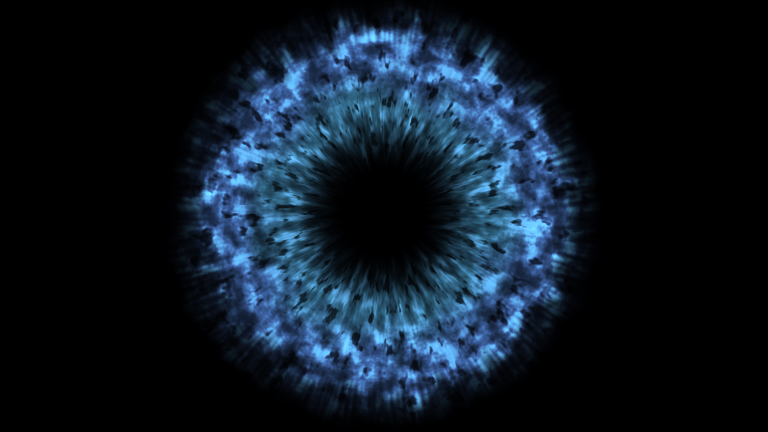
A WebGL 2 fragment shader for this background:

```glsl
#version 300 es
precision highp float;

uniform vec2 u_resolution;
out vec4 outColor;

const float TAU = 6.2831853;
const vec2 CENTER = vec2(0.0, 0.008);
const vec3 TEAL = vec3(0.26, 0.54, 0.70);
const vec3 BLUE = vec3(0.31, 0.50, 0.82);
const vec3 HIGHLIGHT = vec3(0.36, 0.67, 0.90);

// Unit gradient for a lattice cell
vec2 gradient(vec2 cell, float seed) {
  uvec2 q = uvec2(ivec2(cell) + 4096);
  uint h = q.x * 1597334673u ^ q.y * 3812015801u ^ uint(seed) * 2798796415u;
  h = (h ^ (h >> 15)) * 2246822519u;
  h ^= h >> 13;
  float angle = float(h & 65535u) / 65536.0 * TAU;
  return vec2(cos(angle), sin(angle));
}

float corner(vec2 cell, vec2 offset, vec2 f, float period, float seed) {
  vec2 wrapped = vec2(mod(cell.x + offset.x, period), cell.y + offset.y);
  return dot(gradient(wrapped, seed), f - offset);
}

// Gradient noise that repeats along x, so the ring has no seam
float ringNoise(vec2 p, float period, float seed) {
  vec2 cell = floor(p);
  vec2 f = p - cell;
  vec2 w = f * f * f * (f * (f * 6.0 - 15.0) + 10.0);
  float low = mix(corner(cell, vec2(0, 0), f, period, seed),
                  corner(cell, vec2(1, 0), f, period, seed), w.x);
  float high = mix(corner(cell, vec2(0, 1), f, period, seed),
                   corner(cell, vec2(1, 1), f, period, seed), w.x);
  return 1.4 * mix(low, high, w.y);
}

// Polar fbm: cells around the circle, cells per unit of radius
float ringFbm(vec2 polar, float around, float outward, int octaves, float seed) {
  float sum = 0.0;
  float gain = 0.6;
  for (int i = 0; i < octaves; i++) {
    sum += gain * ringNoise(polar * vec2(around, outward), around, seed + float(i));
    around *= 2.0;
    outward *= 2.0;
    gain *= 0.55;
  }
  return sum;
}

// Brightness of the fibres and clouds, before the radial fade
float irisDensity(vec2 polar) {
  float r = polar.y;
  float streaks = 0.75 * ringFbm(polar, 64.0, 16.0, 3, 11.0);
  float clouds = ringFbm(polar, 36.0, 19.0, 4, 23.0);
  float fibres = mix(streaks, clouds, smoothstep(0.20, 0.34, r));
  float density = 0.32 + 0.82 * smoothstep(-0.48, 0.48, fibres);

  // Broad bright and dim patches
  density *= 1.0 + 0.3 * ringFbm(polar, 16.0, 8.0, 2, 31.0);

  // Dark crypts, stretched along the radius
  float crypts = ringFbm(polar, 72.0, 21.0, 3, 41.0);
  density *= 1.0 - 0.72 * smoothstep(0.12, 0.48, crypts);

  // Fine radial hairs, strongest near the rim
  float hairs = ringNoise(polar * vec2(260.0, 12.0), 260.0, 57.0);
  return density * (1.0 + hairs * mix(0.1, 0.8, smoothstep(0.36, 0.48, r)));
}

// Ring fade: soft pupil edge inside, ragged rim outside
float ringMask(vec2 polar) {
  float r = polar.y;
  float fringe = ringFbm(polar, 48.0, 9.0, 2, 71.0);
  float pupil = smoothstep(0.09, 0.255, r + 0.03 * fringe);
  float rim = 1.0 - smoothstep(0.385, 0.46, r + 0.06 * fringe);
  float halo = 0.28 * (1.0 - smoothstep(0.41, 0.51, r + 0.03 * fringe));
  return pow(pupil, 1.4) * max(rim, halo);
}

vec3 irisColor(vec2 polar, float density) {
  float tint = ringFbm(polar, 20.0, 9.0, 2, 83.0);
  vec3 base = mix(TEAL, BLUE, smoothstep(0.23, 0.36, polar.y + 0.07 * tint));
  return mix(base, HIGHLIGHT, smoothstep(0.75, 1.15, density));
}

void main() {
  vec2 p = (gl_FragCoord.xy - 0.5 * u_resolution) / u_resolution.y - CENTER;
  float turn = atan(p.y, p.x) / TAU + 0.5;
  vec2 polar = vec2(turn, length(p));

  float density = irisDensity(polar);
  vec3 color = irisColor(polar, density) * density * ringMask(polar);
  outColor = vec4(color + vec3(0.0, 0.0, 0.004), 1.0);
}
```
